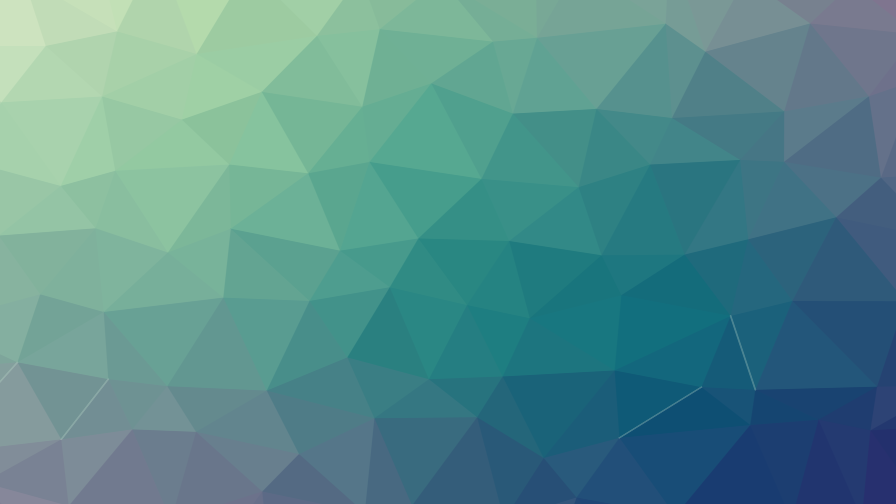
Write a WebGL 1 fragment shader that draws this background.

```glsl
precision highp float;

uniform vec2 u_resolution;

const vec2 GRID = vec2(10.5, 7.5);

float hash(vec2 p) {
  vec3 q = fract(vec3(p.xyx) * 0.1031);
  q += dot(q, q.yzx + 33.33);
  return fract((q.x + q.y) * q.z);
}

float cross2(vec2 a, vec2 b) {
  return a.x * b.y - a.y * b.x;
}

// Five evenly spaced colours across the canvas
vec3 ramp(float x, vec3 a, vec3 b, vec3 c, vec3 d, vec3 e) {
  vec4 t = clamp(4.0 * x - vec4(0.0, 1.0, 2.0, 3.0), 0.0, 1.0);
  return mix(mix(mix(mix(a, b, t.x), c, t.y), d, t.z), e, t.w);
}

// Gradient mesh, from pale green through teal to indigo
vec3 gradientMesh(vec2 uv) {
  vec3 top = ramp(uv.x, vec3(0.83, 0.90, 0.76), vec3(0.68, 0.84, 0.66),
    vec3(0.50, 0.72, 0.60), vec3(0.45, 0.60, 0.58), vec3(0.50, 0.46, 0.56));
  vec3 upper = ramp(uv.x, vec3(0.62, 0.80, 0.66), vec3(0.53, 0.76, 0.61),
    vec3(0.27, 0.62, 0.55), vec3(0.20, 0.50, 0.52), vec3(0.33, 0.41, 0.52));
  vec3 lower = ramp(uv.x, vec3(0.49, 0.66, 0.61), vec3(0.37, 0.61, 0.57),
    vec3(0.12, 0.50, 0.50), vec3(0.04, 0.41, 0.48), vec3(0.16, 0.29, 0.46));
  vec3 bottom = ramp(uv.x, vec3(0.52, 0.52, 0.60), vec3(0.43, 0.45, 0.55),
    vec3(0.25, 0.37, 0.49), vec3(0.09, 0.25, 0.45), vec3(0.14, 0.16, 0.42));
  vec3 t = clamp(3.0 * uv.y - vec3(0.0, 1.0, 2.0), 0.0, 1.0);
  return mix(mix(mix(bottom, lower, t.x), upper, t.y), top, t.z);
}

// Jittered lattice point, with every other row shifted by half a cell
vec2 vertex(vec2 id) {
  vec2 jitter = vec2(hash(id + 17.0), hash(id + 71.0)) - 0.5;
  return id + vec2(0.5 * mod(id.y, 2.0), 0.0) + 0.64 * jitter;
}

float edgeDistance(vec2 p, vec2 a, vec2 b) {
  return cross2(b - a, p - a) / length(b - a);
}

float segmentDistance(vec2 p, vec2 a, vec2 b) {
  vec2 ab = b - a;
  return length(p - a - ab * clamp(dot(p - a, ab) / dot(ab, ab), 0.0, 1.0));
}

// Flat facet colour weighted by its smooth coverage
vec4 facet(vec2 p, vec2 a, vec2 b, vec2 c, float blur, float seed) {
  float side = sign(cross2(b - a, c - a));
  float inside = min(side * edgeDistance(p, a, b),
    min(side * edgeDistance(p, b, c), side * edgeDistance(p, c, a)));
  float coverage = smoothstep(-blur, blur, inside);
  vec3 color = gradientMesh(clamp((a + b + c) / (3.0 * GRID), 0.0, 1.0));
  color += (seed - 0.5) * vec3(0.05, 0.045, 0.03);
  return vec4(color, 1.0) * coverage;
}

void main() {
  vec2 uv = gl_FragCoord.xy / u_resolution;
  vec2 p = uv * GRID;
  vec2 cell = floor(p);
  float blur = 0.6 * GRID.y / u_resolution.y;
  vec4 sum = vec4(0.0);
  float seam = 0.0;

  for (int j = -1; j <= 1; j++) {
    for (int i = -2; i <= 1; i++) {
      vec2 id = cell + vec2(float(i), float(j));
      vec2 a = vertex(id);
      vec2 b = vertex(id + vec2(1.0, 0.0));
      vec2 c = vertex(id + vec2(1.0, 1.0));
      vec2 d = vertex(id + vec2(0.0, 1.0));

      // Split each quad along its shorter diagonal
      if (distance(a, c) > distance(b, d)) {
        vec2 first = a;
        a = b;
        b = c;
        c = d;
        d = first;
      }
      sum += facet(p, a, b, c, blur, hash(id + 5.3));
      sum += facet(p, a, c, d, blur, hash(id + 9.7));

      // A few pale hairline seams
      float line = 1.0 - smoothstep(0.004, 0.004 + 1.5 * blur, segmentDistance(p, a, c));
      seam = max(seam, line * step(0.94, hash(id + 41.0)));
    }
  }

  vec3 color = sum.rgb / max(sum.a, 0.0001);
  gl_FragColor = vec4(mix(color, vec3(0.75, 0.86, 0.80), 0.3 * seam), 1.0);
}
```
